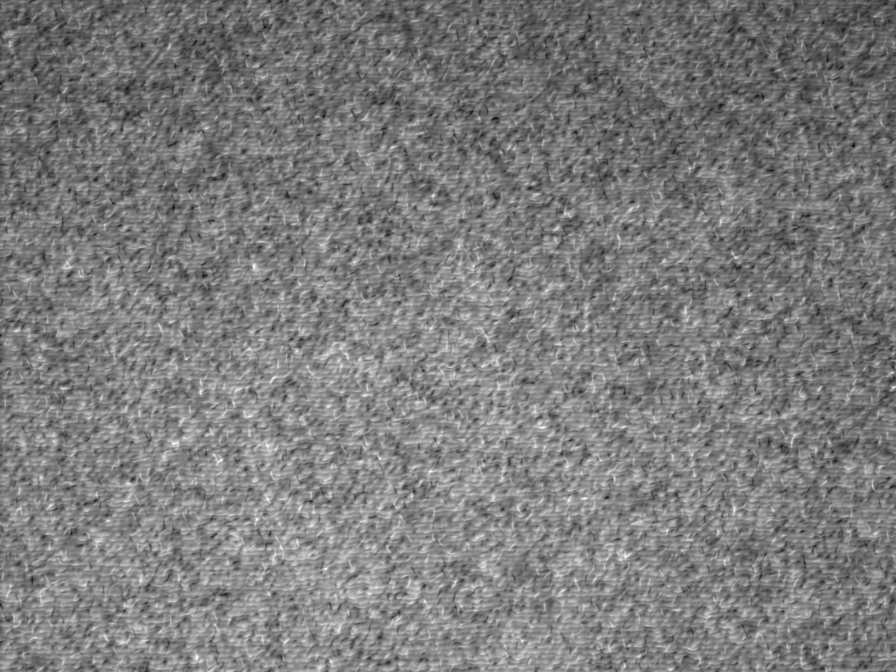
A Shadertoy shader for this texture:

```glsl
// Grey heathered knit cloth: fine ragged stitch rows, short wool hairs and soft uneven light.

const float ROWS = 128.0;             // stitch rows per canvas height, at the bottom
const float ROW_CROWDING = 0.12;      // rows tighten towards the top
const float STITCH_ASPECT = 1.15;     // stitches per unit width, relative to rows
const float STITCH_SLANT = 0.4;
const float STITCH_CONTRAST = 0.37;
const float ROW_CONTRAST = 0.042;
const float ROW_RAGGEDNESS = 0.7;
const float FLECK_SCALE = 88.0;
const float FLECK_CONTRAST = 0.16;
const float PATCH_SCALE = 25.0;
const float PATCH_CONTRAST = 0.09;
const float CLOUD_SCALE = 7.0;
const float CLOUD_CONTRAST = 0.055;
const float HAIR_SCALE = 76.0;
const float HAIR_WIDTH = 0.12;
const float HAIR_CONTRAST = 0.40;
const float HAIR_LEAN = 1.05;         // mean angle in radians
const float HAIR_SPREAD = 2.2;
const float LIGHT_EDGE = 0.28;
const float LIGHT_PEAK = 0.565;
const vec2 LIGHT_CENTRE = vec2(0.56, 0.21);
const vec2 LIGHT_SPREAD = vec2(1.15, 0.84);
const float TAU = 6.2832;

vec3 hash3(vec2 cell) {
    vec3 q = fract(cell.xyx * vec3(0.1031, 0.1030, 0.0973));
    q += dot(q, q.yxz + 33.33);
    return fract((q.xxy + q.yzz) * q.zyx);
}

// Cellular noise: soft spots of random tone, centred on zero.
float spots(vec2 p, vec2 jitter, float slant) {
    vec2 cell = floor(p);
    float sum = 0.0;
    for (int y = -1; y <= 1; y++)
    for (int x = -1; x <= 1; x++) {
        vec2 c = cell + vec2(x, y);
        vec3 h = hash3(c);
        vec2 d = p - c - 0.5 - (h.xy - 0.5) * jitter;
        d.x -= slant * d.y;
        sum += (h.z - 0.5) * exp(-4.0 * dot(d, d));
    }
    return sum;
}

// Short pale and dark hairs, one per cell, leaning mostly one way.
float hairs(vec2 p) {
    vec2 cell = floor(p);
    float tone = 0.0;
    for (int y = -1; y <= 1; y++)
    for (int x = -1; x <= 1; x++) {
        vec2 c = cell + vec2(x, y);
        vec3 h = hash3(c + 71.0);
        vec2 d = p - c - h.xy;
        float angle = HAIR_LEAN + HAIR_SPREAD * (h.z - 0.5);
        vec2 along = vec2(cos(angle), sin(angle));
        float t = dot(d, along);
        float across = dot(d, vec2(-along.y, along.x)) + (h.x - 0.5) * t * t;
        float strand = exp(-across * across / (HAIR_WIDTH * HAIR_WIDTH));
        strand *= 1.0 - smoothstep(0.2, 0.7, abs(t));
        tone += strand * (fract(7.0 * (h.x + h.y)) - 0.47);
    }
    return tone;
}

void mainImage(out vec4 fragColor, in vec2 fragCoord) {
    vec2 p = fragCoord / iResolution.y;

    // Broad light, fading towards the upper right
    vec2 e = (p - LIGHT_CENTRE) / LIGHT_SPREAD;
    float grey = mix(LIGHT_EDGE, LIGHT_PEAK, exp(-dot(e, e)));

    // Knitted rows, gently waved and closer together higher up
    float wave = 0.004 * sin(4.0 * p.x + 1.0) + 0.0010 * sin(31.0 * p.x + 9.0 * p.y);
    float height = p.y + wave;
    float row = ROWS * height * (1.0 + ROW_CROWDING * height);
    vec2 stitch = vec2(p.x * ROWS * STITCH_ASPECT, row);

    // Slanted stitches break up the gaps between the rows
    float wool = spots(p * FLECK_SCALE + 13.0, vec2(1.0), 0.3);
    float grain = spots(stitch, vec2(0.9, 0.55), STITCH_SLANT);
    float gap = cos(TAU * (row + ROW_RAGGEDNESS * (grain + wool)));
    float rowClarity = 1.0 - 0.35 * p.y + 1.5 * wool;
    float weave = STITCH_CONTRAST * grain - ROW_CONTRAST * rowClarity * gap;
    weave += HAIR_CONTRAST * hairs(p * HAIR_SCALE);

    // Heathered wool from flecks up to faint clouds
    float mottle = FLECK_CONTRAST * wool;
    mottle += PATCH_CONTRAST * spots(p * PATCH_SCALE + 37.0, vec2(1.0), 0.0);
    mottle += CLOUD_CONTRAST * spots(p * CLOUD_SCALE + 5.0, vec2(1.0), 0.0);

    // Darker cloth shows a little less relief
    grey += (weave + mottle) * mix(0.85, 1.05, smoothstep(0.3, 0.55, grey));
    fragColor = vec4(vec3(clamp(grey, 0.0, 1.0)), 1.0);
}
```
